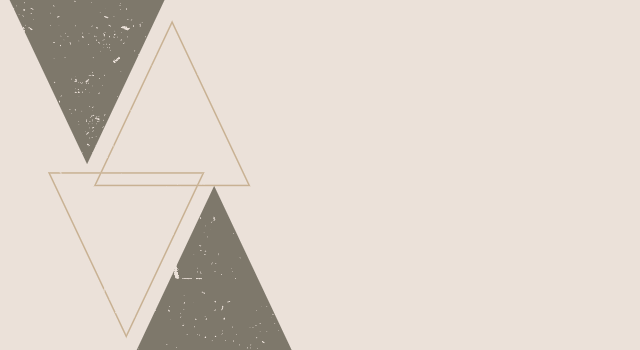
Reproduce this background procedurally as a Shadertoy shader.

```glsl
// Two worn solid triangles and two thin outlined triangles on a plain cream ground.
#define CREAM vec3(0.922, 0.882, 0.851)
#define STONE vec3(0.494, 0.470, 0.420)
#define SAND vec3(0.785, 0.695, 0.575)
#define SLOPE 0.472
#define LINE_WIDTH 0.0043
#define WEAR_AMOUNT 0.10
#define WEAR_LAYERS 3

float hash(vec2 p) {
    vec3 q = fract(vec3(p.xyx) * 0.1031);
    q += dot(q, q.yzx + 33.33);
    return fract((q.x + q.y) * q.z);
}

float noise(vec2 p) {
    vec2 i = floor(p), f = fract(p);
    f = f * f * (3.0 - 2.0 * f);
    return mix(mix(hash(i), hash(i + vec2(1, 0)), f.x),
               mix(hash(i + vec2(0, 1)), hash(i + vec2(1, 1)), f.x), f.y);
}

// Coverage of a shape with signed distance d, one pixel soft
float coverage(float d) {
    return clamp(0.5 - d * iResolution.y, 0.0, 1.0);
}

// Isosceles triangle; direction is -1 when it widens downwards, +1 upwards
float triangle(vec2 p, vec2 apex, float direction, float height) {
    vec2 q = p - apex;
    q.y *= direction;
    float side = (abs(q.x) - SLOPE * q.y) / sqrt(1.0 + SLOPE * SLOPE);
    return max(side, q.y - height);
}

float outline(float d) {
    return abs(d + 0.5 * LINE_WIDTH) - 0.5 * LINE_WIDTH;
}

// Ragged sliver around a centre, given half length, half width and angle
float chip(vec2 p, vec2 centre, float len, float wide, float angle) {
    vec2 axis = vec2(cos(angle), sin(angle));
    vec2 q = p - centre;
    float along = dot(q, axis);
    float ragged = wide * (0.4 + 1.2 * noise(p * 330.0));
    return length(q - axis * clamp(along, -len, len)) - ragged;
}

float spot(vec2 p, vec2 centre, float radius) {
    vec2 q = (p - centre) / radius;
    return exp(-dot(q, q));
}

// Scattered flakes, denser in noisy patches and near the worn spots
float wear(vec2 p) {
    float density = WEAR_AMOUNT * smoothstep(0.25, 0.8, noise(p * 17.0 + 4.0));
    density += 0.42 * spot(p, vec2(0.262, 0.645), 0.038);
    density += 0.20 * spot(p, vec2(0.245, 0.745), 0.030);
    density += 0.20 * spot(p, vec2(0.575, 0.360), 0.030);
    density += 0.14 * spot(p, vec2(0.290, 0.890), 0.045);
    float worn = 0.0;
    float cellSize = 0.026;
    for (int layer = 0; layer < WEAR_LAYERS; layer++) {
        vec2 cell = floor(p / cellSize);
        vec2 seed = cell + 71.0 * float(layer);
        vec2 jitter = vec2(hash(seed + 3.1), hash(seed + 8.7));
        vec2 centre = (cell + 0.3 + 0.4 * jitter) * cellSize;
        float size = hash(seed + 15.3);
        float len = cellSize * 0.20 * size * size;
        float wide = cellSize * mix(0.04, 0.085, hash(seed + 21.9));
        float flake = chip(p, centre, len, wide, 6.283 * hash(seed + 29.5));
        worn = max(worn, coverage(flake) * step(hash(seed), density));
        cellSize *= 0.62;
    }
    // Larger flakes
    float big = chip(p, vec2(0.333, 0.829), 0.009, 0.0028, 0.65);
    big = min(big, chip(p, vec2(0.358, 0.920), 0.008, 0.0035, -0.3));
    big = min(big, chip(p, vec2(0.503, 0.222), 0.014, 0.0055, 1.75));
    // Broken horizontal scratch
    float scratch = chip(p, vec2(0.610, 0.204), 0.105, 0.0012, 0.0);
    scratch += 0.004 * step(0.28, noise(vec2(p.x * 110.0, 5.0)));
    return max(worn, coverage(min(big, scratch)));
}

void mainImage(out vec4 fragColor, in vec2 fragCoord) {
    vec2 p = fragCoord / iResolution.y;

    // Solid pair, running off the top and bottom
    float solid = min(triangle(p, vec2(0.2488, 0.531), 1.0, 0.6),
                      triangle(p, vec2(0.6119, 0.469), -1.0, 0.6));

    // Overlapping outlined pair
    float lines = min(outline(triangle(p, vec2(0.4917, 0.942), -1.0, 0.474)),
                      outline(triangle(p, vec2(0.3607, 0.034), 1.0, 0.474)));

    vec3 color = mix(CREAM, STONE, coverage(solid));
    color = mix(color, SAND, coverage(lines));
    color = mix(color, CREAM, wear(p));
    fragColor = vec4(color, 1.0);
}
```
